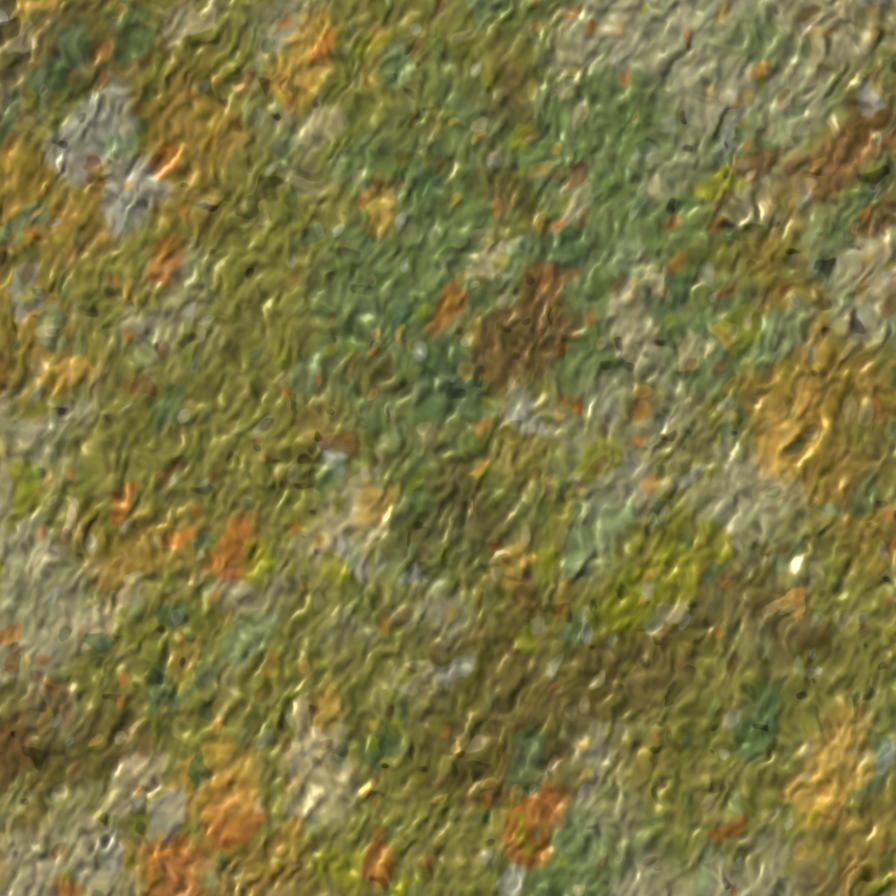
Give the GLSL for this texture, as a WebGL 2 fragment shader.

```glsl
#version 300 es
precision highp float;
// Thick, mottled oil paint in olive, moss, ochre and grey.
// Warped noise lays the ground colours, jittered cells scatter ragged daubs,
// and a height field of lumps and bristle marks is lit from the upper left.

uniform vec2 u_resolution;
out vec4 fragColor;

const float STROKE_ANGLE = 1.05;
const vec2 TO_LIGHT = vec2(-0.6, 0.8);

const vec3 OLIVE = vec3(0.46, 0.445, 0.205);
const vec3 MOSS  = vec3(0.39, 0.45, 0.27);
const vec3 OCHRE = vec3(0.55, 0.44, 0.19);
const vec3 STONE = vec3(0.57, 0.55, 0.42);
const vec3 UMBER = vec3(0.36, 0.31, 0.16);

const vec3 DAUBS[8] = vec3[8](
  vec3(0.66, 0.41, 0.17), vec3(0.70, 0.56, 0.25),
  vec3(0.58, 0.58, 0.53), vec3(0.66, 0.61, 0.45),
  vec3(0.43, 0.32, 0.18), vec3(0.30, 0.37, 0.23),
  vec3(0.50, 0.50, 0.13), vec3(0.47, 0.53, 0.36));

float hash(vec2 p) {
  return fract(sin(dot(p, vec2(127.1, 311.7))) * 43758.5453);
}

float noise(vec2 p) {
  vec2 i = floor(p), f = fract(p);
  f = f * f * (3.0 - 2.0 * f);
  return mix(mix(hash(i), hash(i + vec2(1, 0)), f.x),
             mix(hash(i + vec2(0, 1)), hash(i + vec2(1, 1)), f.x), f.y);
}

mat2 rotation(float a) {
  float c = cos(a), s = sin(a);
  return mat2(c, -s, s, c);
}

float fbm(vec2 p) {
  float sum = 0.0, amp = 0.53;
  for (int i = 0; i < 4; i++) {
    sum += amp * noise(p);
    p = rotation(0.6) * p * 2.03 + 17.3;
    amp *= 0.5;
  }
  return sum;
}

vec2 warp(vec2 p, float freq, float amount) {
  return p + amount * (vec2(fbm(p * freq), fbm(p * freq + 41.7)) - 0.5);
}

float patchMask(vec2 p, float freq, float seed, float level) {
  return smoothstep(level, level + 0.18, fbm(p * freq + seed));
}

// Soft-edged daubs, one per cell at most, stretched along the stroke.
vec3 addDaubs(vec3 col, vec2 p, float cells, float share, float opacity, float seed) {
  vec2 g = p * cells, home = floor(g);
  for (int y = -1; y <= 1; y++)
  for (int x = -1; x <= 1; x++) {
    vec2 id = home + vec2(x, y);
    vec2 key = id + seed;
    float present = step(hash(key + 3.1), share);
    vec2 centre = id + vec2(hash(key + 7.7), hash(key + 13.3));
    vec2 d = rotation(STROKE_ANGLE + hash(key + 19.9) - 0.5) * (g - centre);
    float radius = mix(0.28, 0.58, hash(key + 23.5));
    float mask = 1.0 - smoothstep(radius * 0.6, radius, length(d * vec2(0.75, 1.25)));
    vec3 paint = DAUBS[int(hash(key + 29.1) * 7.99)];
    col = mix(col, paint, mask * present * opacity);
  }
  return col;
}

// Paint thickness: rounded lumps, creases and fine bristle marks.
float paintHeight(vec2 p) {
  vec2 q = rotation(STROKE_ANGLE) * p;
  float lumps = noise(q * vec2(46.0, 72.0));
  float crease = 1.0 - abs(2.0 * noise(q * vec2(36.0, 52.0) + 9.4) - 1.0);
  float grain = noise(rotation(0.5) * q * vec2(100.0, 128.0) + 31.0);
  float bristle = noise(q * vec2(38.0, 185.0) + 57.0);
  return 0.42 * lumps + 0.16 * crease + 0.28 * grain + 0.14 * bristle;
}

void main() {
  vec2 uv = gl_FragCoord.xy / min(u_resolution.x, u_resolution.y);
  vec2 ragged = warp(warp(uv, 9.0, 0.05), 34.0, 0.04);
  vec2 surface = warp(uv, 24.0, 0.022);

  // Ground colours
  vec3 col = mix(OLIVE, MOSS, 0.85 * patchMask(ragged, 4.5, 3.0, 0.46));
  col = mix(col, OCHRE, 0.75 * patchMask(ragged, 5.5, 21.0, 0.50));
  col = mix(col, STONE, 0.85 * patchMask(ragged, 6.0, 47.0, 0.51));
  col = mix(col, UMBER, 0.70 * patchMask(ragged, 7.0, 73.0, 0.54));

  // Daubs from broad to small
  col = addDaubs(col, ragged, 9.0, 0.32, 0.75, 5.0);
  col = addDaubs(col, ragged, 19.0, 0.28, 0.65, 61.0);
  col = addDaubs(col, surface, 46.0, 0.30, 0.45, 113.0);

  // Uneven pigment
  float pigment = noise(rotation(STROKE_ANGLE) * surface * vec2(40.0, 75.0) + 83.0) - 0.5;
  col += pigment * vec3(0.08, 0.05, 0.07);

  // Raking light, crevices and small pits
  float reach = 0.003;
  float slope = paintHeight(surface - TO_LIGHT * reach) - paintHeight(surface + TO_LIGHT * reach);
  float height = paintHeight(surface);
  float pit = smoothstep(0.74, 0.92, noise(surface * 68.0 + 5.0))
            * smoothstep(0.45, 0.65, noise(surface * 15.0 + 91.0));
  float shade = 1.0 + 1.35 * slope + 0.45 * (height - 0.5) - 0.3 * pit;
  col *= clamp(shade, 0.4, 1.5);
  col += vec3(0.30, 0.29, 0.27) * smoothstep(0.12, 0.45, slope);

  fragColor = vec4(clamp(col, 0.0, 1.0), 1.0);
}
```
